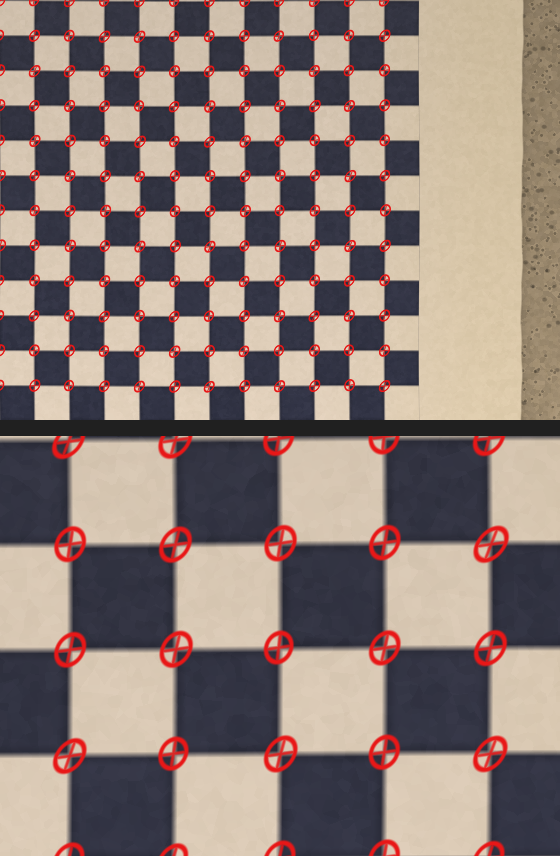
Top, the full canvas; bottom, a detail of the centre.
Reproduce this pattern procedurally as a WebGL 1 fragment shader.

```glsl
precision highp float;
// A printed checkerboard sheet lying on speckled stone, with a red ringed
// cross on each corner of the grid. Signed triangle waves make the squares,
// a repeated ellipse makes the marks, and cellular noise gives grain and grit.

uniform vec2 u_resolution;

#define CELLS 12.0
#define SHEET_EDGE 1.245
#define RING_RADII vec2(0.0106, 0.0122)
#define RING_HALF_WIDTH 0.0013
#define CROSS_HALF_WIDTH 0.0009
#define MARK_JITTER 0.0024
#define EDGE_BLUR 0.0026
#define GRAIN 0.035
#define PAPER vec3(0.85, 0.785, 0.705)
#define INK vec3(0.20, 0.205, 0.262)
#define STONE vec3(0.60, 0.53, 0.425)
#define RED vec3(0.91, 0.09, 0.09)

vec2 hash2(vec2 p) {
  vec2 k = vec2(dot(p, vec2(127.1, 311.7)), dot(p, vec2(269.5, 183.3)));
  return fract(sin(k) * 4375.85);
}

// x: distance to the nearest feature point, y: random value of its cell
vec2 cellular(vec2 p) {
  vec2 cell = floor(p);
  vec2 nearest = vec2(8.0, 0.0);
  for (int j = -1; j <= 1; j++) {
    for (int i = -1; i <= 1; i++) {
      vec2 id = cell + vec2(float(i), float(j));
      vec2 rnd = hash2(id);
      float d = length(id + rnd - p);
      if (d < nearest.x) nearest = vec2(d, hash2(id + 37.0).x);
    }
  }
  return nearest;
}

float stroke(float d, float halfWidth, float blur) {
  return 1.0 - smoothstep(halfWidth - 0.5 * blur, halfWidth + blur, d);
}

// Tilted ellipse with a cross, placed at the nearest grid corner
float cornerMark(vec2 grid, float blur) {
  vec2 node = floor(grid + 0.5);
  if (node.x > CELLS - 0.5 || node.y > CELLS - 0.5) return 0.0;
  vec2 rnd = hash2(node + 5.0);
  vec2 q = (grid - node) / CELLS - (rnd - 0.5) * MARK_JITTER;
  q.x += q.y * mix(0.12, 0.40, rnd.y);
  vec2 radii = RING_RADII * mix(0.94, 1.06, rnd.x);
  float k = length(q / radii);
  float ringDistance = abs(k - 1.0) * min(radii.x, radii.y);
  float ring = stroke(ringDistance, RING_HALF_WIDTH, blur);
  q.y += q.x * 0.15;
  float arms = stroke(min(abs(q.x), abs(q.y)), CROSS_HALF_WIDTH, blur);
  arms *= 1.0 - smoothstep(0.9, 1.05, k);
  return max(ring, arms * 0.85);
}

vec3 stoneColor(vec2 p) {
  vec2 fine = cellular(p * 95.0);
  vec2 coarse = cellular(p * vec2(38.0, 46.0) + 11.0);
  vec3 c = STONE * mix(0.94, 1.05, p.y);
  c *= 0.93 + 0.14 * fine.y;
  float grit = step(0.72, coarse.y) * (1.0 - smoothstep(0.12, 0.32, coarse.x));
  c *= 1.0 - 0.25 * grit;
  float pits = step(0.85, fine.y) * (1.0 - smoothstep(0.2, 0.45, fine.x));
  return c * (1.0 - 0.28 * pits);
}

void main() {
  // Height is one unit, measured downward from the top
  vec2 p = gl_FragCoord.xy / u_resolution.y;
  p.y = 1.0 - p.y;
  float pixel = 1.0 / u_resolution.y;
  float blur = max(EDGE_BLUR, pixel);

  // Grid with a very slight bend
  vec2 grid = (p - vec2(-0.0008, 0.0024)) * CELLS;
  grid += 0.012 * sin(p.yx * vec2(9.0, 7.0) + vec2(0.4, 1.7));

  // Paper: brighter toward the bottom, warmer in the margin
  vec3 color = PAPER * mix(0.955, 1.045, p.y);
  color -= vec3(0.015, 0.02, 0.06) * smoothstep(0.75, 1.2, p.x);

  // Squares, with slightly denser ink along their rims
  vec2 wave = abs(mod(grid + 0.5, 2.0) - 1.0) - 0.5;
  float soft = blur * CELLS;
  vec2 sides = clamp(wave / soft, -1.0, 1.0);
  float dark = 0.5 - 0.5 * sides.x * sides.y;
  dark *= 1.0 - smoothstep(CELLS - soft, CELLS + 0.3 * soft, grid.x);
  float rim = 1.0 - smoothstep(0.02, 0.12, min(abs(wave.x), abs(wave.y)));
  vec2 square = floor(grid);
  vec3 ink = INK * (0.97 + 0.06 * hash2(square).x) * (1.0 - 0.14 * rim);
  ink += vec3(-0.005, 0.0, 0.018) * (p.y - 0.4);
  color = mix(color, ink, dark);

  // Uneven sheet border over the stone
  float edge = SHEET_EDGE - 0.004 * p.y;
  edge += 0.0014 * sin(p.y * 23.0) + 0.0008 * sin(p.y * 71.0 + 1.0);
  float offSheet = smoothstep(-blur, blur, p.x - edge);
  float shade = exp(-max(p.x - edge, 0.0) * 90.0);
  color = mix(color, stoneColor(p) * (1.0 - 0.12 * shade), offSheet);

  // Soft camera grain, then the marks on top
  float grain = cellular(p * 130.0 + 3.0).y + cellular(p * 61.0).y - 1.0;
  color += GRAIN * 0.5 * grain * vec3(1.0, 0.95, 1.1);
  color = mix(color, RED, cornerMark(grid, max(0.0014, pixel * 0.7)));
  gl_FragColor = vec4(clamp(color, 0.0, 1.0), 1.0);
}
```
